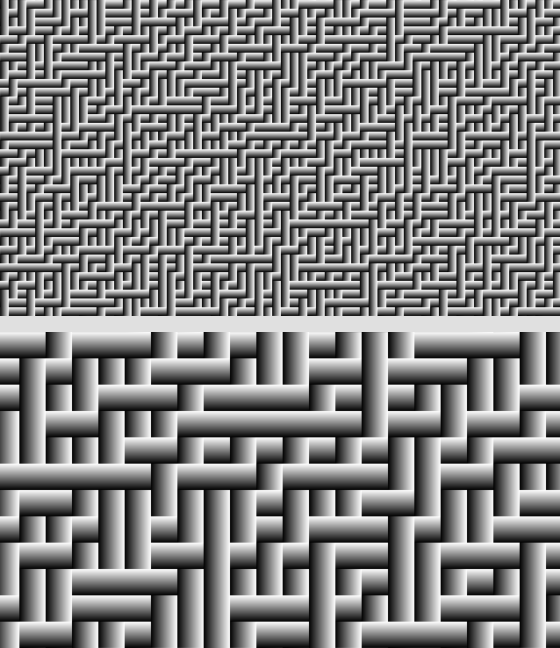
Top: the whole. Bottom: its middle third, enlarged.
A Shadertoy shader for this pattern:

```glsl
// Woven maze of shaded bars: a square grid whose cells each hold a linear
// dark-to-light ramp, running either rightward or upward by a coin-toss hash.
// Neighbouring cells with the same direction join into long bevelled bars.

const float ROWS = 36.0;             // cells over the canvas height
const float UPWARD_SHARE = 0.5;      // share of cells that form horizontal bars
const float EDGE_PIXELS = 1.14;      // width of the smoothed cell edges
const vec3 SHADOW = vec3(0.0);
const vec3 HIGHLIGHT = vec3(1.0);

float hash(vec2 cell) {
    vec3 q = fract(vec3(cell.xyx) * vec3(0.1031, 0.1030, 0.0973));
    q += dot(q, q.yzx + 33.33);
    return fract((q.x + q.y) * q.z);
}

// Ramp of one cell, held constant just beyond its borders
float cellRamp(vec2 cell, vec2 p) {
    vec2 ramp = clamp(p - cell, 0.0, 1.0);
    return hash(cell + 17.0) < UPWARD_SHARE ? ramp.y : ramp.x;
}

void mainImage(out vec4 fragColor, in vec2 fragCoord) {
    float pixel = ROWS / iResolution.y;
    vec2 p = fragCoord * pixel;

    // The four cells around the nearest grid corner, weighted by coverage
    vec2 corner = floor(p + 0.5);
    vec2 cover = clamp((p - corner) / (EDGE_PIXELS * pixel) + 0.5, 0.0, 1.0);
    float shade = 0.0;
    for (int j = 0; j < 2; j++)
    for (int i = 0; i < 2; i++) {
        vec2 side = vec2(i, j);
        vec2 weight = mix(1.0 - cover, cover, side);
        shade += weight.x * weight.y * cellRamp(corner + side - 1.0, p);
    }

    fragColor = vec4(mix(SHADOW, HIGHLIGHT, shade), 1.0);
}
```
